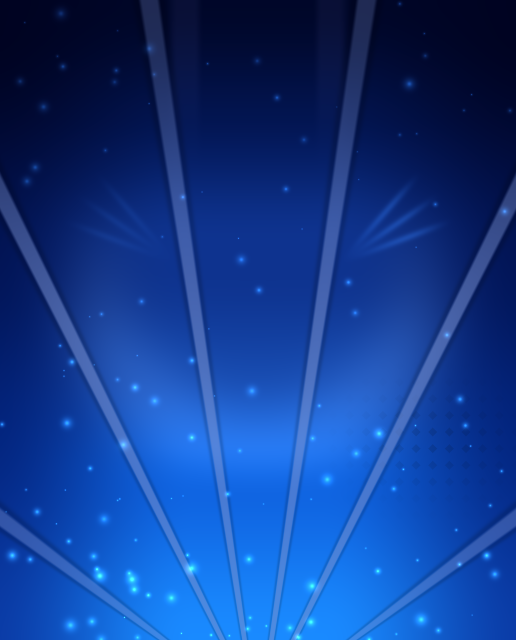
Write a Shadertoy shader that draws this background.

```glsl
// A blue stage backdrop: a bright floor glow fades up into night, with pale
// light beams fanning out from the bottom and glowing dust scattered around.
// Layers: two vertical gradients, a mist ring, streaks, beams and hashed dust.

vec3 hash3(float n) {
    vec3 q = fract(vec3(n) * vec3(0.1031, 0.1130, 0.0973));
    q += dot(q, q.yzx + 33.33);
    return fract((q.xxy + q.yzz) * q.zyx);
}

// Gradient along the middle of the stage
vec3 centerColor(float y) {
    vec3 c = mix(vec3(0.10, 0.54, 1.00), vec3(0.06, 0.39, 0.88), smoothstep(0.0, 0.25, y));
    c = mix(c, vec3(0.09, 0.30, 0.70), smoothstep(0.24, 0.42, y));
    c = mix(c, vec3(0.055, 0.20, 0.56), smoothstep(0.36, 0.58, y));
    c = mix(c, vec3(0.01, 0.09, 0.34), smoothstep(0.62, 0.82, y));
    return mix(c, vec3(0.0, 0.025, 0.16), smoothstep(0.76, 1.0, y));
}

// Darker gradient along both sides
vec3 sideColor(float y) {
    vec3 c = mix(vec3(0.04, 0.23, 0.65), vec3(0.01, 0.14, 0.49), smoothstep(0.0, 0.36, y));
    c = mix(c, vec3(0.005, 0.08, 0.34), smoothstep(0.3, 0.6, y));
    return mix(c, vec3(0.0, 0.012, 0.13), smoothstep(0.55, 0.95, y));
}

// Mist around a darker oval, cut off above the floor
float mistRing(vec2 p) {
    float r = length((p - vec2(0.0, 0.58)) / vec2(0.25, 0.28));
    float ring = exp(-pow((r - 1.0) / 0.28, 2.0));
    return ring * smoothstep(0.21, 0.31, p.y) * (1.0 - smoothstep(0.42, 0.74, p.y));
}

// Three soft streaks fanning outward, brighter on the right
float sideStreaks(vec2 p) {
    vec2 q = vec2(abs(p.x), p.y) - vec2(0.13, 0.59);
    float glow = 0.0;
    for (int i = 0; i < 3; i++) {
        float angle = 0.36 + 0.245 * float(i);
        vec2 dir = vec2(cos(angle), sin(angle));
        float along = dot(q, dir) / 0.19;
        float across = dot(q, vec2(-dir.y, dir.x)) / 0.0055;
        glow += exp(-across * across) * smoothstep(0.0, 0.6, along)
              * (1.0 - smoothstep(0.6, 1.0, along));
    }
    return glow * (p.x > 0.0 ? 1.0 : 0.35);
}

// Faint lattice of diamonds near the right side
float diamondLattice(vec2 p) {
    vec2 cell = abs(fract(p / 0.026) - 0.5);
    float diamond = 1.0 - smoothstep(0.22, 0.32, cell.x + cell.y);
    vec2 q = (p - vec2(0.28, 0.31)) / vec2(0.10, 0.07);
    return diamond * exp(-dot(q, q));
}

// Beam given as x = base + slope * y; spread is its widening with height
vec3 addBeam(vec3 c, vec2 p, float base, float slope, float spread) {
    float halfWidth = 0.004 + spread * p.y;
    float d = abs(abs(p.x) - base - slope * p.y) / sqrt(1.0 + slope * slope);
    float body = 1.0 - smoothstep(0.65, 1.1, d / halfWidth);
    float rim = exp(-pow((d / halfWidth - 1.2) / 0.4, 2.0));
    float strength = mix(0.56, 0.27, smoothstep(0.45, 0.95, p.y));
    strength *= 1.0 - 0.3 * smoothstep(1.0, 1.4, slope);
    c *= 1.0 - 0.16 * rim;
    return mix(c, vec3(0.46, 0.55, 0.79), body * strength);
}

// Dust gathers toward the floor, where it is larger and brighter
vec3 dust(vec2 p, float aspect) {
    vec3 light = vec3(0.0);
    for (int i = 0; i < 135; i++) {
        vec3 h = hash3(float(i) * 7.31 + 3.7);
        vec3 k = hash3(float(i) * 3.17 + 91.3);
        vec2 pos = vec2((h.x - 0.5) * aspect, pow(h.y, 1.55));
        float radius = mix(0.0012, 0.0095, h.z * h.z);
        float d2 = dot(p - pos, p - pos) / (radius * radius);
        float glow = 0.55 * exp(-d2) + 0.5 * exp(-d2 * 7.0);
        float power = mix(1.0, 0.55, smoothstep(0.1, 0.8, pos.y)) * mix(0.5, 1.0, k.x);
        light += glow * power * mix(vec3(0.25, 0.72, 0.85), vec3(0.16, 0.45, 0.85), pos.y);
    }
    return light;
}

void mainImage(out vec4 fragColor, in vec2 fragCoord) {
    float aspect = iResolution.x / iResolution.y;
    vec2 p = fragCoord / iResolution.y - vec2(0.5 * aspect, 0.0);
    float ax = abs(p.x);

    // Backdrop and mist
    vec3 color = mix(centerColor(p.y), sideColor(p.y), smoothstep(0.10, 0.43, ax));
    color += vec3(0.085, 0.11, 0.12) * mistRing(p);
    color += vec3(0.05, 0.11, 0.17) * sideStreaks(p);
    color *= 1.0 - 0.12 * diamondLattice(p);

    // Pale vertical shafts at the top
    float shaft = smoothstep(0.085, 0.10, ax) * (1.0 - smoothstep(0.125, 0.145, ax));
    color += vec3(0.035, 0.035, 0.05) * shaft * smoothstep(0.72, 0.95, p.y);

    // Mirrored beams, from the steepest to the flattest
    color = addBeam(color, p, 0.021, 0.149, 0.0125);
    color = addBeam(color, p, 0.0555, 0.497, 0.0145);
    color = addBeam(color, p, 0.1475, 1.34, 0.046);

    color += dust(p, aspect);
    fragColor = vec4(clamp(color, 0.0, 1.0), 1.0);
}
```
